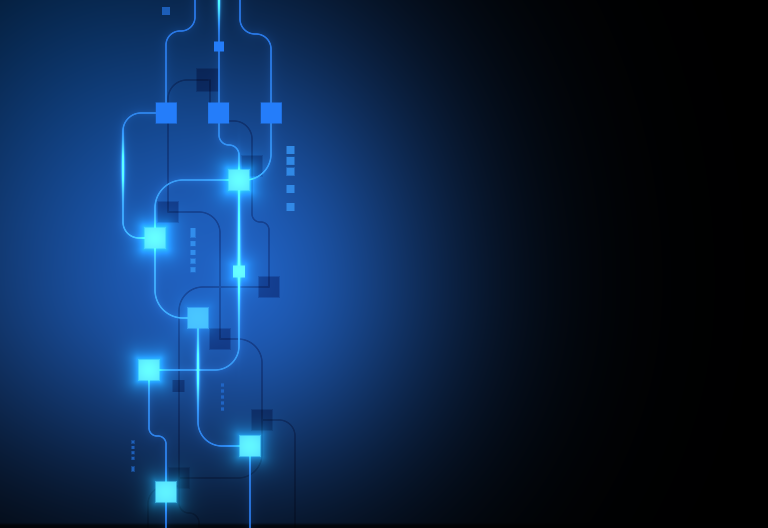
This background is drawn by a Shadertoy shader. Its source:

```glsl
// Glowing circuit wires and square nodes on a deep blue radial backdrop.

// Distance to a rounded L: leaves a vertically, reaches b horizontally.
float bend(vec2 p, vec2 a, vec2 b, float r) {
    vec2 corner = vec2(a.x, b.y);
    vec2 side = vec2(b.x < a.x ? -1.0 : 1.0, a.y < b.y ? -1.0 : 1.0);
    vec2 q = (p - corner) * side;
    vec2 reach = abs(b - a);
    float across = length(q - vec2(clamp(q.x, r, max(r, reach.x)), 0.0));
    float along = length(q - vec2(0.0, clamp(q.y, r, max(r, reach.y))));
    float d = min(across, along);
    if (max(q.x, q.y) < r) d = min(d, abs(length(q - r) - r));
    return d;
}

// S-shaped jog from a down to b, turning sideways at height y.
float jog(vec2 p, vec2 a, vec2 b, float y, float r) {
    vec2 middle = vec2(0.5 * (a.x + b.x), y);
    return min(bend(p, a, middle, r), bend(p, b, middle, r));
}

float box(vec2 p, vec2 halfSize) {
    vec2 q = abs(p) - halfSize;
    return length(max(q, 0.0)) + min(max(q.x, q.y), 0.0);
}

// Evenly spaced squares running down from the first one.
float column(vec2 p, vec2 first, float pitch, float count, float halfSize) {
    vec2 q = p - first;
    q.y -= pitch * clamp(round(q.y / pitch), 0.0, count - 1.0);
    return box(q, vec2(halfSize));
}

// Narrow vertical flare centred on a wire.
float flare(vec2 p, vec2 centre, float halfLength) {
    vec2 q = p - centre;
    float fade = exp(-q.y * q.y / (halfLength * halfLength));
    return fade * (0.7 * exp(-q.x * q.x * 40.0) + 0.25 * exp(-abs(q.x) * 3.0));
}

float shadowWires(vec2 p) {
    float d = bend(p, vec2(16.8, 21.2), vec2(20.8, 8.0), 1.9);
    d = min(d, jog(p, vec2(21.0, 8.0), vec2(25.2, 16.6), 12.1, 1.8));
    d = min(d, jog(p, vec2(25.2, 16.6), vec2(26.9, 28.7), 22.2, 0.8));
    d = min(d, bend(p, vec2(22.0, 33.9), vec2(16.8, 21.2), 2.1));
    d = min(d, bend(p, vec2(17.9, 47.8), vec2(26.9, 28.7), 2.4));
    d = min(d, bend(p, vec2(26.2, 42.0), vec2(22.0, 33.9), 2.4));
    d = min(d, bend(p, vec2(29.5, 54.0), vec2(26.2, 42.0), 1.6));
    d = min(d, bend(p, vec2(26.2, 42.0), vec2(17.9, 47.8), 2.4));
    d = min(d, bend(p, vec2(14.8, 54.0), vec2(17.9, 48.6), 1.8));
    return min(d, jog(p, vec2(17.9, 47.8), vec2(19.9, 54.0), 51.3, 1.0));
}

float brightWires(vec2 p) {
    float d = jog(p, vec2(19.5, -1.0), vec2(16.6, 11.3), 3.1, 1.4);
    d = min(d, jog(p, vec2(21.9, -1.0), vec2(23.9, 18.0), 14.5, 1.0));
    d = min(d, jog(p, vec2(24.0, -1.0), vec2(27.1, 11.3), 3.4, 1.5));
    d = min(d, bend(p, vec2(27.1, 11.3), vec2(23.9, 18.0), 2.6));
    d = min(d, bend(p, vec2(12.3, 17.0), vec2(16.6, 11.3), 1.8));
    d = min(d, bend(p, vec2(12.3, 17.0), vec2(15.5, 23.8), 1.6));
    d = min(d, bend(p, vec2(15.5, 23.8), vec2(23.9, 18.0), 2.8));
    d = min(d, bend(p, vec2(15.5, 23.8), vec2(19.8, 31.8), 2.8));
    d = min(d, bend(p, vec2(23.9, 18.0), vec2(14.9, 37.0), 2.4));
    d = min(d, bend(p, vec2(19.8, 31.8), vec2(25.0, 44.6), 2.4));
    d = min(d, box(p - vec2(25.0, 49.5), vec2(0.0, 4.9)));
    d = min(d, jog(p, vec2(14.9, 37.0), vec2(16.6, 49.2), 43.6, 0.8));
    return min(d, box(p - vec2(16.6, 51.5), vec2(0.0, 2.3)));
}

void mainImage(out vec4 fragColor, in vec2 fragCoord) {
    // The canvas is 52.8 units tall; y runs down from the top.
    float soft = 52.8 / iResolution.y;
    vec2 p = vec2(fragCoord.x, iResolution.y - fragCoord.y) * soft;

    // Backdrop: lopsided blue glow with a faint light at the upper left.
    vec2 q = p - vec2(24.0, 28.5);
    q *= vec2(q.x < 0.0 ? 0.65 : 1.0, q.y < 0.0 ? 0.8 : 1.0);
    vec3 color = vec3(0.125, 0.37, 0.74) * exp(-dot(q, q) / 430.0);
    q = p - vec2(5.0, 2.0);
    color += vec3(0.0, 0.07, 0.14) * exp(-dot(q, q) / 450.0);
    color *= 1.0 - 0.7 * smoothstep(52.2, 52.6, p.y);

    // Shadow layer: x, y and half size of each node.
    vec3 shadowNodes[8] = vec3[8](
        vec3(20.8, 8.0, 1.15), vec3(25.2, 16.6, 1.05), vec3(16.8, 21.2, 1.05),
        vec3(26.9, 28.7, 1.05), vec3(22.0, 33.9, 1.05), vec3(26.2, 42.0, 1.05),
        vec3(17.9, 47.8, 1.05), vec3(17.85, 38.6, 0.6));
    float wire = shadowWires(p);
    color *= 1.0 - vec3(0.3, 0.3, 0.22) * smoothstep(soft, 0.0, wire - 0.03);
    float d = 1e3;
    for (int i = 0; i < 8; i++) d = min(d, box(p - shadowNodes[i].xy, vec2(shadowNodes[i].z)));
    color *= 1.0 - vec3(0.38, 0.35, 0.24) * smoothstep(0.5, -0.5, d / soft);

    // Lit wires, brightest around the middle, with flares on them.
    float warmth = exp(-pow((p.y - 27.0) / 14.0, 2.0));
    vec3 wireColor = mix(vec3(0.16, 0.47, 0.92), vec3(0.26, 0.7, 1.0), warmth);
    wire = brightWires(p);
    color += 0.1 * wireColor * exp(-wire * 2.5);
    color = mix(color, wireColor, 0.95 * smoothstep(soft, 0.0, wire - 0.03));
    float light = flare(p, vec2(12.3, 16.7), 2.4) + flare(p, vec2(21.9, 0.0), 2.0)
        + flare(p, vec2(23.9, 25.0), 5.5) + flare(p, vec2(19.8, 37.0), 2.8);
    color += vec3(0.2, 0.65, 0.8) * light;

    // Blue nodes and small dotted columns.
    d = box(vec2(abs(abs(p.x - 21.87) - 2.625) - 2.625, p.y - 11.3), vec2(1.05));
    d = min(d, box(p - vec2(21.9, 4.65), vec2(0.5)));
    color = mix(color, vec3(0.14, 0.49, 0.98), smoothstep(0.5, -0.5, d / soft));
    d = min(column(p, vec2(29.05, 15.0), 1.08, 3.0, 0.4), column(p, vec2(29.05, 18.9), 1.8, 2.0, 0.4));
    d = min(d, column(p, vec2(19.3, 23.5), 0.87, 5.0, 0.25));
    d = min(d, box(p - vec2(19.3, 23.2), vec2(0.25, 0.4)));
    color = mix(color, vec3(0.2, 0.56, 0.93), 0.9 * smoothstep(0.5, -0.5, d / soft));
    d = min(column(p, vec2(22.25, 38.5), 0.6, 5.0, 0.16), column(p, vec2(13.3, 44.2), 0.54, 4.0, 0.15));
    d = min(d, min(box(p - vec2(13.3, 46.9), vec2(0.15, 0.25)), box(p - vec2(16.6, 1.1), vec2(0.4))));
    color = mix(color, vec3(0.13, 0.42, 0.82), 0.8 * smoothstep(0.5, -0.5, d / soft));

    // Cyan nodes with halos; the fourth value is brightness.
    vec4 nodes[7] = vec4[7](
        vec4(23.9, 18.0, 1.05, 1.0), vec4(15.5, 23.8, 1.05, 1.0), vec4(23.9, 27.15, 0.6, 1.0),
        vec4(19.8, 31.8, 1.05, 0.3), vec4(14.9, 37.0, 1.05, 1.0), vec4(25.0, 44.6, 1.05, 0.9),
        vec4(16.6, 49.2, 1.05, 0.85));
    for (int i = 0; i < 7; i++) {
        vec4 node = nodes[i];
        vec2 offset = p - node.xy;
        d = box(offset, vec2(node.z));
        color += vec3(0.06, 0.4, 0.5) * node.w * node.z * exp(-max(d, 0.0) * 1.3);
        vec3 fill = mix(vec3(0.24, 0.68, 1.0), vec3(0.4, 1.0, 1.0), node.w * exp(-0.2 * dot(offset, offset)));
        color = mix(color, fill, smoothstep(0.5, -0.5, d / soft));
    }
    fragColor = vec4(clamp(color, 0.0, 1.0), 1.0);
}
```
